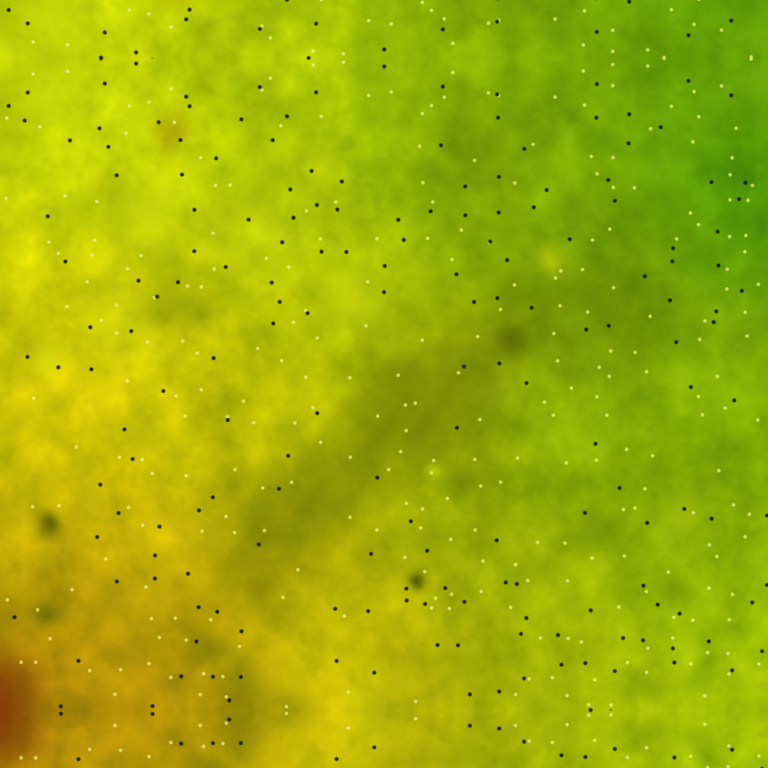
This background is drawn by a Shadertoy shader. Its source:

```glsl
const vec3 TOP_LEFT = vec3(0.76, 0.82, 0.02);
const vec3 TOP_RIGHT = vec3(0.40, 0.62, 0.02);
const vec3 MID_LEFT = vec3(0.82, 0.78, 0.02);
const vec3 MID_RIGHT = vec3(0.49, 0.66, 0.02);
const vec3 LOW_LEFT = vec3(0.70, 0.55, 0.03);
const vec3 LOW_RIGHT = vec3(0.63, 0.75, 0.02);
const vec3 RUST = vec3(0.50, 0.19, 0.03);
const vec3 GREEN = vec3(0.25, 0.56, 0.03);
const vec3 GOLD = vec3(0.81, 0.77, 0.02);
const vec3 GLOW = vec3(0.84, 0.87, 0.06);
const vec3 SHADE = vec3(0.27, 0.31, 0.01);
const vec3 DARK_SPECK = vec3(0.07, 0.11, 0.03);
const vec3 LIGHT_SPECK = vec3(0.93, 0.95, 0.50);
const vec3 MOTTLE_TINT = vec3(1.12, 0.90, 1.0);
const float FOLD_LOW = 0.0755;
const float FOLD_HIGH = 0.9245;
const float DARK_CELLS = 25.0;
const float LIGHT_CELLS = 28.0;
const float DARK_RADIUS = 0.0025;
const float LIGHT_RADIUS = 0.0022;
const float SPECK_SOFTNESS = 0.0014;
const float BROAD_MOTTLE = 0.24;
const float FINE_MOTTLE = 0.32;
const vec2 BAND_START = vec2(0.33, 0.29);
const vec2 BAND_END = vec2(0.68, 0.58);
const float BAND_WIDTH = 0.075;
const float BAND_STRENGTH = 0.34;

// Each patch: centre x, centre y, radius, strength
const vec4 SHADOWS[12] = vec4[12](
    vec4(0.56, 0.46, 0.08, 0.18), vec4(0.667, 0.553, 0.022, 0.45),
    vec4(0.066, 0.316, 0.016, 0.75), vec4(0.540, 0.245, 0.011, 0.80),
    vec4(0.062, 0.200, 0.017, 0.50), vec4(0.270, 0.160, 0.025, 0.32),
    vec4(0.63, 0.79, 0.065, 0.26), vec4(0.315, 0.115, 0.025, 0.28),
    vec4(0.875, 0.240, 0.022, 0.26), vec4(0.81, 0.61, 0.09, 0.24),
    vec4(0.78, 0.31, 0.05, 0.18), vec4(0.25, 0.60, 0.055, 0.17));
const vec4 LIGHTS[12] = vec4[12](
    vec4(0.066, 0.532, 0.020, 0.55), vec4(0.717, 0.658, 0.018, 0.60),
    vec4(0.565, 0.384, 0.010, 0.55), vec4(0.457, 0.615, 0.030, 0.45),
    vec4(0.155, 0.575, 0.040, 0.45), vec4(0.420, 0.790, 0.022, 0.45),
    vec4(0.19, 0.72, 0.050, 0.40), vec4(0.39, 0.925, 0.020, 0.45),
    vec4(0.33, 0.70, 0.070, 0.35), vec4(0.89, 0.33, 0.035, 0.30),
    vec4(0.06, 0.90, 0.060, 0.30), vec4(0.49, 0.080, 0.040, 0.25));

float hash(vec2 p) {
    vec3 q = fract(vec3(p.xyx) * 0.1031);
    q += dot(q, q.yzx + 33.33);
    return fract((q.x + q.y) * q.z);
}

float noise(vec2 p) {
    vec2 cell = floor(p), f = fract(p);
    f = f * f * (3.0 - 2.0 * f);
    return mix(mix(hash(cell), hash(cell + vec2(1, 0)), f.x),
               mix(hash(cell + vec2(0, 1)), hash(cell + vec2(1, 1)), f.x), f.y);
}

// Centred on zero
float fbm(vec2 p) {
    float sum = 0.0, amplitude = 0.5;
    for (int i = 0; i < 4; i++) {
        sum += amplitude * (noise(p) - 0.5);
        p = mat2(1.6, 1.2, -1.2, 1.6) * p + 17.3;
        amplitude *= 0.55;
    }
    return sum;
}

float patchMask(vec2 p, vec4 spot) {
    vec2 d = (p - spot.xy) / spot.z;
    return spot.w * exp(-dot(d, d));
}

float bandMask(vec2 p) {
    vec2 axis = BAND_END - BAND_START;
    float t = clamp(dot(p - BAND_START, axis) / dot(axis, axis), 0.0, 1.0);
    return patchMask(p, vec4(BAND_START + t * axis, BAND_WIDTH, BAND_STRENGTH));
}

// One jittered dot per cell; slow noise makes clusters and gaps
float specks(vec2 p, float cells, float radius, vec2 density, float seed) {
    vec2 cell = floor(p * cells);
    vec2 key = cell + seed;
    vec2 jitter = 0.12 + 0.76 * vec2(hash(key + 3.7), hash(key + 61.1));
    float d = length(p - (cell + jitter) / cells);
    float soft = max(SPECK_SOFTNESS, 0.7 / iResolution.y);
    float disc = 1.0 - smoothstep(radius - soft, radius + soft, d);
    float chance = mix(density.x, density.y, cell.x / cells);
    chance *= 0.4 + 1.2 * noise(key * 0.37);
    return disc * step(hash(key), chance);
}

void mainImage(out vec4 fragColor, in vec2 fragCoord) {
    vec2 p = fragCoord / iResolution.xy;

    // Mirror the strips along the top and bottom
    p.y = FOLD_LOW + abs(p.y - FOLD_LOW);
    p.y = FOLD_HIGH - abs(FOLD_HIGH - p.y);

    // Broad colour wash, bent a little by slow noise
    vec2 w = p + 0.05 * vec2(fbm(p * 8.0 + 4.0), fbm(p * 8.0 + 31.0));
    float across = smoothstep(0.05, 1.0, w.x);
    vec3 low = mix(LOW_LEFT, LOW_RIGHT, across);
    vec3 mid = mix(MID_LEFT, MID_RIGHT, across);
    vec3 high = mix(TOP_LEFT, TOP_RIGHT, across);
    vec3 color = mix(low, mid, smoothstep(0.05, 0.50, w.y));
    color = mix(color, high, smoothstep(0.45, 0.85, w.y));

    // Local tints
    color = mix(color, GREEN, patchMask(w, vec4(0.98, 0.74, 0.11, 0.60)));
    color = mix(color, GOLD, patchMask(w, vec4(0.45, 0.14, 0.13, 0.75)));
    color = mix(color, RUST, patchMask(w, vec4(-0.01, 0.075, 0.055, 0.85)));
    color = mix(color, RUST, patchMask(w, vec4(0.225, 0.825, 0.022, 0.25)));

    // Mottled light from broad clouds down to grain
    float mottle = BROAD_MOTTLE * fbm(p * 14.0 + 8.0) + FINE_MOTTLE * fbm(p * 27.0 + 71.0);
    color *= 1.0 + MOTTLE_TINT * mottle;

    // Smudges and glows with ragged edges
    vec2 ragged = p + 0.012 * (vec2(noise(p * 34.0), noise(p * 34.0 + 50.0)) - 0.5);
    color = mix(color, SHADE, bandMask(w));
    for (int i = 0; i < SHADOWS.length(); i++)
        color = mix(color, SHADE, patchMask(ragged, SHADOWS[i]));
    for (int i = 0; i < LIGHTS.length(); i++)
        color = mix(color, GLOW, patchMask(ragged, LIGHTS[i]));

    // Scattered specks, the light ones thicker to the right
    float lightDots = specks(p, LIGHT_CELLS, LIGHT_RADIUS, vec2(0.30, 0.60), 113.0);
    float darkDots = specks(p + 0.013, DARK_CELLS, DARK_RADIUS, vec2(0.36), 271.0);
    color = mix(color, LIGHT_SPECK, 0.80 * lightDots);
    color = mix(color, DARK_SPECK, 0.92 * darkDots);

    fragColor = vec4(clamp(color, 0.0, 1.0), 1.0);
}
```
